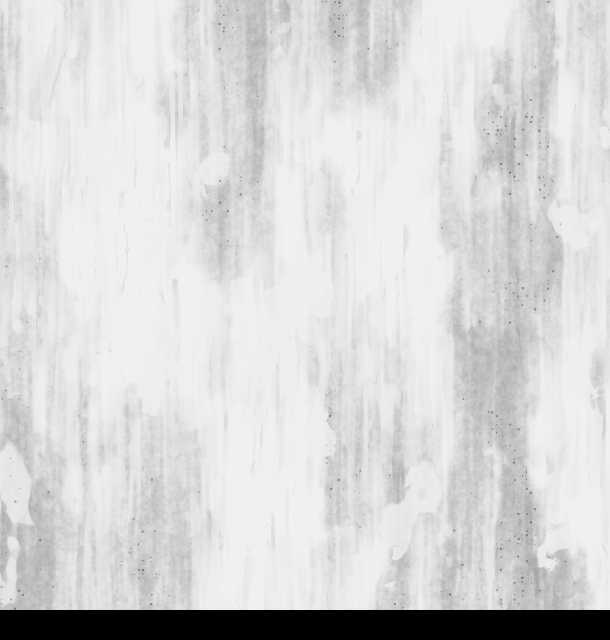
A WebGL 1 fragment shader for this texture:

```glsl
precision highp float;
// Weathered whitewashed wall: pale grey stains stretched into vertical streaks,
// with grainy mottling, dark pits and white flakes, above a black bottom strip.
// All noise is cellular: jittered cell points, blended softly or drawn as dots.
uniform vec2 u_resolution;

vec3 hash3(vec2 cell) {
  vec3 q = vec3(dot(cell, vec2(127.1, 311.7)),
                dot(cell, vec2(269.5, 183.3)),
                dot(cell, vec2(419.2, 371.9)));
  return fract(sin(q) * 43758.547);
}

// Smooth cellular noise around zero: random cell values blended by distance
float cellBlend(vec2 p) {
  vec2 base = floor(p);
  vec2 f = p - base;
  float sum = 0.0;
  float total = 0.0;
  for (int j = -1; j <= 1; j++) {
    for (int i = -1; i <= 1; i++) {
      vec2 offset = vec2(float(i), float(j));
      vec3 h = hash3(base + offset);
      vec2 d = offset + 0.15 + 0.7 * h.xy - f;
      float weight = exp(-7.0 * dot(d, d));
      sum += weight * (h.z - 0.5);
      total += weight;
    }
  }
  return sum / total;
}

// Sparse round pits of random size; density is the share of filled cells
float pits(vec2 p, float density, float blur) {
  vec2 base = floor(p);
  vec3 h = hash3(base + 57.0);
  float radius = 0.1 + 0.2 * fract(h.z * 91.7);
  float d = length(p - base - 0.35 - 0.3 * h.xy);
  return step(h.z, density) * (1.0 - smoothstep(radius - blur, radius + blur, d));
}

void main() {
  vec2 p = gl_FragCoord.xy / u_resolution.y;
  float pixel = 1.0 / u_resolution.y;

  // Ragged drift keeps the stains from looking like clean ellipses
  float ragged = cellBlend(p * vec2(75.0, 55.0) + 3.0);
  float drift = cellBlend(p * vec2(16.0, 11.0) + 41.0);
  vec2 q = p + vec2(0.012, 0.03) * ragged + vec2(0.025, 0.06) * drift;

  // Broad stains, patches and vertical streaks
  float broad = cellBlend(q * vec2(6.0, 2.7) + 8.0);
  float patches = cellBlend(q * vec2(14.0, 5.5) + 19.0);
  float blotch = cellBlend(q * vec2(32.0, 15.0) + 27.0);
  vec2 s = p + vec2(0.006 * drift, 0.04 * ragged);
  float streak = cellBlend(s * vec2(58.0, 4.5) + 63.0);
  float fineStreak = cellBlend(s * vec2(165.0, 11.0) + 71.0);
  float wear = 0.95 * broad + 0.6 * patches + 0.35 * blotch
             + 0.45 * streak + 0.3 * fineStreak;
  float stain = smoothstep(-0.47, 0.85, wear);
  float shade = 0.94 - 0.21 * stain;

  // Mottling and fine grain show mainly in the stained areas
  float grain = cellBlend(p * 230.0 + 11.0);
  float mottle = cellBlend(p * vec2(115.0, 95.0) + 5.0);
  float rough = smoothstep(0.05, 0.5, stain);
  shade += rough * (0.05 * grain + 0.045 * mottle + 0.02 * ragged);

  // Thin broken drip lines along the contours of stretched noise
  float drip = cellBlend(q * vec2(38.0, 7.0) + 90.0);
  float line = 1.0 - smoothstep(0.0, 0.035, abs(drip - 0.08));
  shade -= 0.055 * line * smoothstep(0.0, 0.25, fineStreak + 0.5 * streak);

  // Pale flakes with crisp, ragged edges
  float flake = cellBlend(q * vec2(19.0, 10.0) + 133.0) + 0.12 * ragged;
  shade = mix(shade, 0.935, 0.8 * smoothstep(0.29, 0.36, flake));

  // Clustered dark pits
  float cluster = smoothstep(0.05, 0.4, wear) * smoothstep(-0.1, 0.3, drift);
  float pit = pits(p * 150.0, 0.03 + 0.17 * cluster, 150.0 * pixel * 0.5);
  shade -= 0.24 * pit * smoothstep(0.2, 0.65, stain);

  // Black strip along the bottom
  shade = clamp(shade, 0.0, 0.94);
  shade *= smoothstep(-0.5 * pixel, 0.5 * pixel, p.y - 0.047);
  gl_FragColor = vec4(vec3(shade), 1.0);
}
```
